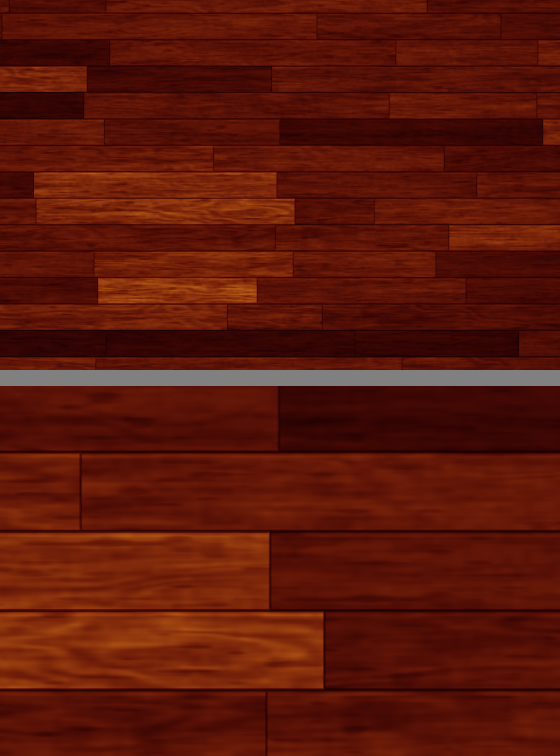
Top, the full canvas; bottom, a detail of the centre.
Write a Shadertoy shader that draws this texture.

```glsl
// Dark red hardwood floor: fourteen plank heights of staggered boards.
// Each board gets its own length, tone and grain from a sine hash; the grain
// is stretched noise whose contour lines form the arched wood figure.

float hash(vec2 p) {
    return fract(sin(dot(p, vec2(127.1, 311.7))) * 43758.5453);
}

float noise(vec2 p) {
    vec2 i = floor(p), f = fract(p);
    f = f * f * (3.0 - 2.0 * f);
    return mix(mix(hash(i), hash(i + vec2(1, 0)), f.x),
               mix(hash(i + vec2(0, 1)), hash(i + vec2(1, 1)), f.x), f.y);
}

float fbm(vec2 p) {
    float sum = 0.0, amp = 0.5;
    for (int i = 0; i < 4; i++) {
        sum += amp * noise(p);
        p = p * 2.03 + 17.3;
        amp *= 0.5;
    }
    return sum;
}

// Position of the butt joint inside cell i of a row
float joint(float i, float row) {
    return i + 0.5 + 0.76 * (hash(vec2(i, row + 3.7)) - 0.5);
}

// Wood colour for a brightness given as its red value
vec3 woodColor(float red) {
    float warm = pow(red, 2.4);
    return vec3(red, 0.85 * warm, 0.008 + 0.18 * warm);
}

// Dark line of half width w at distance d, softened over one pixel
float line(float d, float w, float px) {
    return 1.0 - smoothstep(w - px, w + px, d);
}

void mainImage(out vec4 fragColor, in vec2 fragCoord) {
    vec2 uv = fragCoord / iResolution.xy;
    vec2 p = fragCoord / iResolution.y;
    float px = 1.0 / iResolution.y;

    // Rows, with a half board at the top and bottom
    float v = (1.0 - p.y) * 14.0 + 0.5;
    float row = floor(v), across = fract(v);

    // Boards along the row
    float u = p.x / 0.62 + 5.0 * hash(vec2(row, 8.3));
    float cell = floor(u);
    float id = cell + step(joint(cell, row), u);
    float left = joint(id - 1.0, row), right = joint(id, row);
    vec2 board = vec2(id, row);
    float h = hash(board + 21.4);
    vec2 seed = 60.0 * vec2(hash(board + 1.3), hash(board + 5.9));

    // Board tone: mostly mid red, a few very dark or golden
    float tone = mix(0.27, 0.43, h) + 0.12 * smoothstep(0.86, 1.0, h)
               - 0.06 * (1.0 - smoothstep(0.0, 0.2, h));

    // Arched figure, cloudy streaks, fine fibres and short dark pores
    vec2 g = vec2(p.x, across) + seed;
    float field = fbm(g * vec2(3.2, 1.3));
    float figure = sin(field * 55.0 + 3.0 * noise(g * vec2(9.0, 3.0)));
    float streak = fbm(g * vec2(5.0, 4.5) + 9.0) - 0.47;
    float fibre = noise(g * vec2(22.0, 17.0)) - 0.5;
    float speckle = noise(g * vec2(110.0, 11.0)) - 0.5;
    float pore = smoothstep(0.68, 0.95, noise(g * vec2(30.0, 13.0) + 4.0));
    float strength = 0.35 + 0.65 * hash(board + 13.1);
    float grain = 0.09 * strength * figure + 0.55 * streak
                + 0.16 * fibre + 0.10 * speckle - 0.16 * pore;
    float red = tone * (1.0 + grain);

    // Light falls off gently toward the edges
    vec2 c = uv - 0.5;
    red *= 1.06 - 0.34 * dot(c, c);

    // Seams between rows, a faint lit bevel below them, and butt joints
    float seam = line(min(across, 1.0 - across) / 14.0, 0.0013, px);
    float bevel = line(abs(across / 14.0 - 0.0042), 0.0010, px);
    float end = line(min(u - left, right - u) * 0.62, 0.0010, px);
    red *= 1.0 + 0.10 * bevel;
    red *= 1.0 - 0.55 * max(seam, 0.75 * end);

    fragColor = vec4(woodColor(clamp(red, 0.06, 0.75)), 1.0);
}
```
